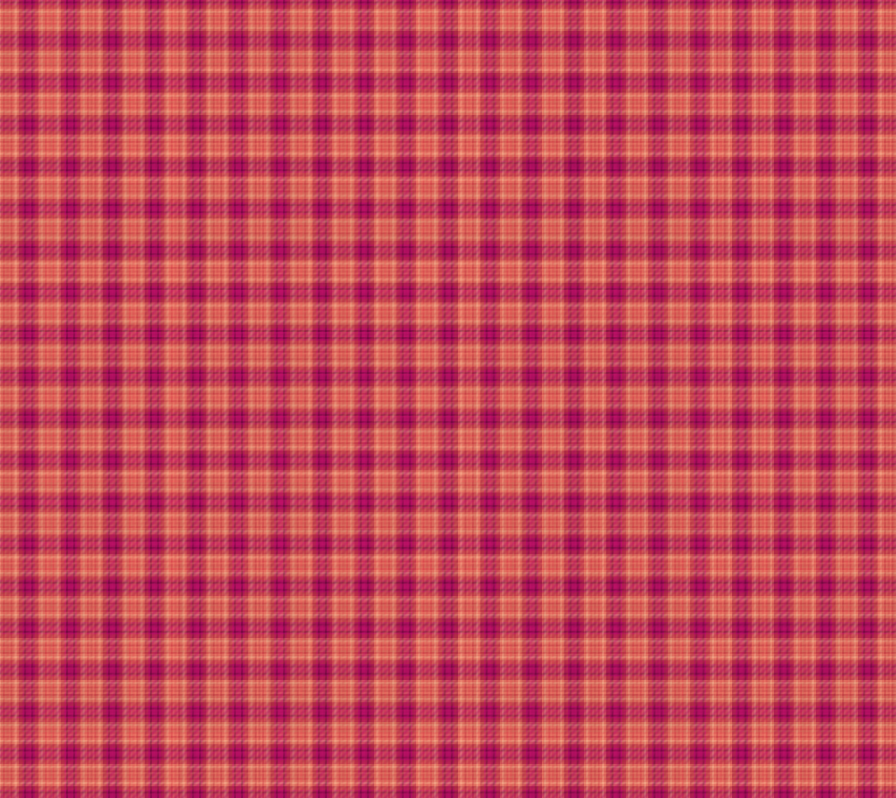
A WebGL 1 fragment shader for this pattern:

```glsl
precision highp float;

uniform vec2 u_resolution;

const float REPEATS_DOWN = 19.02;          // plaid cells in one canvas height
const vec2 BAND_CENTER = vec2(0.683, 0.973); // cell position of the dark bands, from top left
const float THREADS = 24.0;                // threads per cell
const float THREAD_WEAR = 0.07;            // brightness change between threads
const float TWILL_DEPTH = 0.10;            // how far the upper thread dominates

// Half widths and offsets, measured from the band center in cells
const float CRIMSON_HALF = 0.235;
const float MAGENTA_HALF = 0.145;
const float DARK_OFFSET = 0.085;
const float DARK_HALF = 0.024;
const float LIGHT_OFFSET = 0.31;
const float LIGHT_HALF = 0.026;
const float RED_OFFSET = 0.41;
const float RED_HALF = 0.022;
const float CORE_HALF = 0.026;

const vec3 ORANGE = vec3(0.87, 0.43, 0.37);
const vec3 LIGHT = vec3(0.91, 0.60, 0.49);
const vec3 RED = vec3(0.82, 0.28, 0.29);
const vec3 CRIMSON = vec3(0.70, 0.17, 0.27);
const vec3 MAGENTA = vec3(0.70, 0.06, 0.38);
const vec3 DARK = vec3(0.48, 0.04, 0.26);

float hash(vec2 p) {
  return fract(sin(dot(p, vec2(127.1, 311.7))) * 43758.5453);
}

// Coverage of a stripe, softened over one pixel
float stripe(float d, float center, float halfWidth, float pixel) {
  float edge = (halfWidth - abs(d - center)) / pixel + 0.5;
  return clamp(edge, 0.0, min(1.0, 2.0 * halfWidth / pixel));
}

// Colour order of the yarn along one axis, mirrored about the band
vec3 yarn(float t, float pixel) {
  float d = abs(fract(t + 0.5) - 0.5);
  vec3 color = ORANGE;
  color = mix(color, LIGHT, stripe(d, LIGHT_OFFSET, LIGHT_HALF, pixel));
  color = mix(color, RED, stripe(d, RED_OFFSET, RED_HALF, pixel));
  color = mix(color, RED, 0.6 * stripe(d, 0.5, CORE_HALF, pixel));
  color = mix(color, CRIMSON, stripe(d, 0.0, CRIMSON_HALF, pixel));
  color = mix(color, MAGENTA, stripe(d, 0.0, MAGENTA_HALF, pixel));
  return mix(color, DARK, stripe(d, DARK_OFFSET, DARK_HALF, pixel));
}

// Uneven dye, blended smoothly from thread to thread
float wear(float t, float axis) {
  float thread = t * THREADS;
  float id = floor(thread);
  float shade = mix(hash(vec2(id, axis)), hash(vec2(id + 1.0, axis)),
                    smoothstep(0.0, 1.0, fract(thread)));
  return 1.0 + THREAD_WEAR * (shade - 0.5) * 2.0;
}

void main() {
  vec2 fromTop = vec2(gl_FragCoord.x, u_resolution.y - gl_FragCoord.y);
  float pixel = REPEATS_DOWN / u_resolution.y;
  vec2 cell = fromTop * pixel - BAND_CENTER;

  vec3 warp = yarn(cell.x, pixel) * wear(cell.x, 1.0);
  vec3 weft = yarn(cell.y, pixel) * wear(cell.y, 2.0);

  // Diagonal twill, four threads per step
  float twill = sin((cell.x + cell.y) * THREADS * 1.5707963);
  vec3 cloth = mix(warp, weft, 0.5 + TWILL_DEPTH * twill);

  gl_FragColor = vec4(clamp(cloth, 0.0, 1.0), 1.0);
}
```
